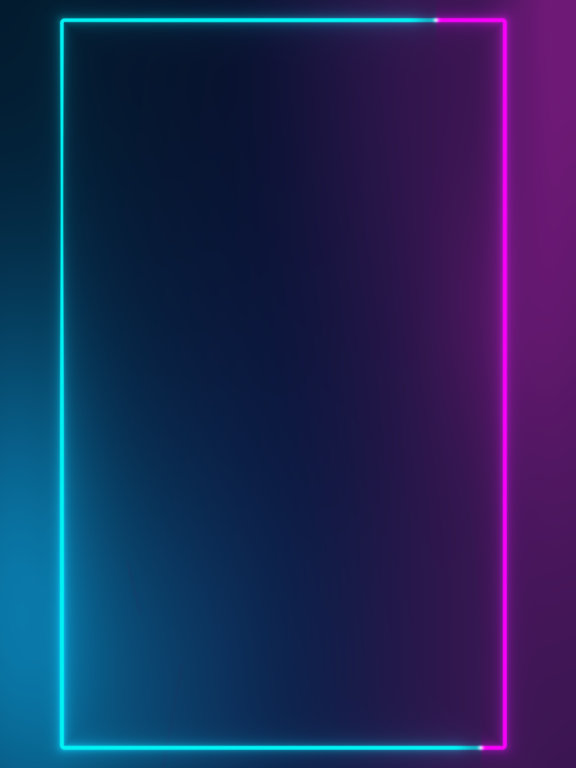
Reproduce this background procedurally as a Shadertoy shader.

```glsl
const vec3 TEAL = vec3(0.012, 0.130, 0.230);
const vec3 NAVY = vec3(0.046, 0.080, 0.230);
const vec3 PLUM = vec3(0.225, 0.083, 0.315);
const vec3 MAGENTA_HAZE = vec3(0.210, 0.015, 0.150);
const vec3 BLUE_HAZE = vec3(0.025, 0.340, 0.430);
const vec3 CYAN_NEON = vec3(0.00, 0.95, 0.95);
const vec3 PINK_NEON = vec3(0.97, 0.00, 0.97);

// Soft elliptical light, 1 at its centre
float haze(vec2 p, vec2 centre, vec2 spread) {
    vec2 d = (p - centre) / spread;
    return exp(-0.5 * dot(d, d));
}

float roundedBox(vec2 p, vec2 halfSize, float radius) {
    vec2 q = abs(p) - halfSize + radius;
    return length(max(q, 0.0)) + min(max(q.x, q.y), 0.0) - radius;
}

float segment(vec2 p, vec2 a, vec2 b) {
    vec2 pa = p - a, ba = b - a;
    return length(pa - ba * clamp(dot(pa, ba) / dot(ba, ba), 0.0, 1.0));
}

// Antialiased line coverage from a distance
float stroke(float dist, float halfWidth, float pixel) {
    return 1.0 - smoothstep(halfWidth - pixel, halfWidth + pixel, dist);
}

vec3 backdrop(vec2 uv) {
    vec3 colour = mix(TEAL, NAVY, smoothstep(0.0, 0.55, uv.x));
    colour *= mix(1.0, 0.78, smoothstep(0.45, 1.0, uv.y) * smoothstep(0.8, 0.3, uv.x));

    // Violet side, leaning towards the upper left
    float lean = uv.x + 0.09 * smoothstep(0.3, 1.0, uv.y);
    colour = mix(colour, PLUM, smoothstep(0.46, 0.92, lean));
    float rise = smoothstep(-0.1, 1.0, uv.y);
    colour += MAGENTA_HAZE * smoothstep(0.81, 0.97, uv.x) * rise;
    colour += MAGENTA_HAZE * 0.3 * haze(uv, vec2(0.85, 0.59), vec2(0.07, 0.13));

    // Blue light at the lower left
    float blue = 0.60 * haze(uv, vec2(0.02, 0.30), vec2(0.10, 0.24))
               + 0.55 * haze(uv, vec2(0.12, 0.10), vec2(0.25, 0.22));
    return colour + BLUE_HAZE * blue;
}

vec3 addFrame(vec3 colour, vec2 p, float height, float pixel) {
    vec2 centre = vec2(0.492, 0.5 * height);
    vec2 halfSize = vec2(0.3845, 0.5 * height - 0.035);
    float dist = abs(roundedBox(p - centre, halfSize, 0.005));

    // Cyan meets magenta further right along the bottom
    float level = p.y / height;
    float split = mix(0.835, 0.757, smoothstep(0.1, 0.9, level));
    float pink = smoothstep(split - 0.004, split + 0.004, p.x);
    vec3 neon = mix(CYAN_NEON, PINK_NEON, pink);

    // The cyan tube thins in the upper left and fades before the joint
    float thin = haze(vec2(p.x, level), vec2(0.108, 0.74), vec2(0.1, 0.13));
    float fade = 1.0 - 0.4 * (1.0 - pink) * smoothstep(split - 0.05, split - 0.01, p.x);
    float halfWidth = 0.0034 - 0.0012 * thin;
    float glow = 0.38 * exp(-dist / 0.0065) + 0.07 * exp(-dist / 0.025);

    colour += neon * glow * fade * (1.0 - 0.4 * thin);
    colour = mix(colour, neon, stroke(dist, halfWidth, pixel) * fade);

    // White spark at each joint
    float spark = haze(vec2(p.x, dist), vec2(split, 0.0), vec2(0.0035, 0.0025));
    return mix(colour, vec3(1.0, 0.9, 1.0), 0.8 * spark);
}

void mainImage(out vec4 fragColor, in vec2 fragCoord) {
    vec2 p = fragCoord / iResolution.x;
    float height = iResolution.y / iResolution.x;
    float pixel = 1.0 / iResolution.x;
    vec3 colour = backdrop(fragCoord / iResolution.xy);

    // Faint violet strands
    float strand = min(segment(p, vec2(0.222, 0.357), vec2(0.243, 0.271)),
                       segment(p, vec2(0.316, 0.179), vec2(0.283, 0.0)));
    colour = mix(colour, PLUM, 0.13 * stroke(strand, 0.002, 2.0 * pixel));

    colour = addFrame(colour, p, height, pixel);
    fragColor = vec4(clamp(colour, 0.0, 1.0), 1.0);
}
```
